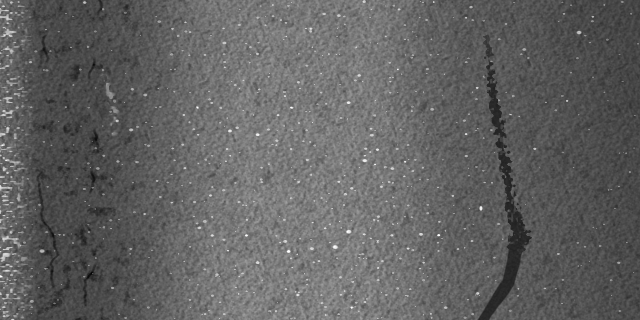
A WebGL 2 fragment shader for this texture:

```glsl
#version 300 es
precision highp float;
// Worn grey asphalt with soft light bands, pale stone chips and a dark tar-filled crack.
uniform vec2 u_resolution;
out vec4 fragColor;

float hash(vec2 p) {
  return fract(sin(dot(p, vec2(127.1, 311.7))) * 43758.545);
}

float noise(vec2 p) {
  vec2 i = floor(p), f = fract(p);
  f = f * f * (3.0 - 2.0 * f);
  return mix(mix(hash(i), hash(i + vec2(1, 0)), f.x),
             mix(hash(i + vec2(0, 1)), hash(i + vec2(1, 1)), f.x), f.y);
}

float fbm(vec2 p) {
  float sum = 0.0, amp = 0.5;
  for (int i = 0; i < 4; i++) {
    sum += amp * noise(p);
    p = p * 2.03 + 17.3;
    amp *= 0.5;
  }
  return sum;
}

float segmentDistance(vec2 p, vec2 a, vec2 b) {
  vec2 ab = b - a;
  return length(p - a - ab * clamp(dot(p - a, ab) / dot(ab, ab), 0.0, 1.0));
}

// Broad vertical bands of light across the road
float roadShade(vec2 p) {
  float s = 0.47 - 0.18 * smoothstep(0.0, 0.14, p.x);
  s += 0.20 * smoothstep(0.25, 0.80, p.x);
  s -= 0.13 * smoothstep(1.10, 1.50, p.x);
  s -= 0.08 * smoothstep(1.50, 2.05, p.x);
  return s + 0.03 * (0.5 - p.y) * smoothstep(0.3, 0.8, p.x);
}

// Stone chips scattered one per cell, most cells being empty
float chips(vec2 p, float cells, float density, float size) {
  vec2 q = p * cells, id = floor(q);
  float rnd = hash(id + cells);
  vec2 offset = fract(q) - 0.3 - 0.4 * vec2(hash(id + 3.7), hash(id + 9.1));
  float radius = size * (0.5 + hash(id + 5.3));
  float d = length(offset * vec2(0.8, 1.1));
  return step(rnd, density) * (1.0 - smoothstep(radius * 0.5, radius * 1.3, d));
}

float crackDistance(vec2 p) {
  vec2 path[8] = vec2[8](vec2(1.520, 0.875), vec2(1.541, 0.714),
    vec2(1.567, 0.557), vec2(1.589, 0.414), vec2(1.624, 0.258),
    vec2(1.608, 0.198), vec2(1.588, 0.115), vec2(1.502, -0.01));
  float d = 9.0;
  for (int i = 0; i < 7; i++) d = min(d, segmentDistance(p, path[i], path[i + 1]));
  return d;
}

void main() {
  vec2 p = gl_FragCoord.xy / u_resolution.y;
  p.x *= 2.0 * u_resolution.y / u_resolution.x;
  float shade = roadShade(p);

  // Raised grain lit from one side, over finer and broader mottling
  vec2 g = p * mat2(0.94, 0.34, -0.34, 0.94);
  float relief = noise(g * 115.0) - noise(g * 115.0 + vec2(0.7, -0.6));
  float fine = noise(g * 210.0 + 40.0) - 0.5;
  float broad = fbm(p * vec2(26.0, 18.0)) - 0.47;
  shade *= 1.0 + 0.22 * relief + 0.24 * fine + 0.14 * broad;
  shade *= 1.0 - 0.16 * smoothstep(0.72, 0.95, noise(g * 75.0 + 8.0));

  // Glittering left verge
  float verge = 1.0 - smoothstep(0.02, 0.13, p.x);
  float glint = smoothstep(0.60, 0.92, noise(p * vec2(85.0, 150.0)));
  shade += verge * (0.38 * glint - 0.06);

  // Pitted worn strip and hairline cracks near the left
  float worn = smoothstep(0.07, 0.16, p.x) * (1.0 - smoothstep(0.3, 0.6, p.x));
  shade -= 0.11 * worn * smoothstep(0.55, 0.75, fbm(p * 38.0 + 5.0));
  for (int i = 0; i < 2; i++) {
    float k = float(i);
    float wander = 0.15 + 0.14 * k + 0.11 * (fbm(vec2(p.y * 9.0, 4.0 + 7.0 * k)) - 0.47);
    float hairline = 1.0 - smoothstep(0.001, 0.007, abs(p.x - wander));
    shade -= 0.12 * hairline * smoothstep(0.4, 0.6, noise(vec2(p.y * 14.0, k + 2.0)));
  }

  // Pale broken scuff
  float scuff = min(segmentDistance(p, vec2(0.324, 0.755), vec2(0.360, 0.665)),
                    segmentDistance(p, vec2(0.360, 0.665), vec2(0.352, 0.59)));
  shade += 0.24 * (1.0 - smoothstep(0.003, 0.021, scuff))
         * smoothstep(0.45, 0.75, noise(p * 95.0 + 3.0));

  // Chips in three sizes, plus two large ones
  float lit = smoothstep(0.4, 0.8, p.x) * (1.0 - smoothstep(1.2, 1.7, p.x));
  shade += 0.26 * chips(p, 85.0, 0.03 + 0.04 * lit, 0.25);
  shade += 0.34 * chips(p + 0.37, 48.0, 0.012 + 0.025 * lit, 0.17);
  shade += 0.45 * chips(p + 0.71, 22.0, 0.02 + 0.025 * lit, 0.10);
  float stone = min(length((p - vec2(1.140, 0.498)) * vec2(0.8, 1.2)),
                    length((p - vec2(1.503, 0.349)) * vec2(1.2, 0.8)));
  shade = mix(shade, 0.93, 1.0 - smoothstep(0.003, 0.008, stone));

  // Tar: ragged and grainy above, solid and smooth below
  float ragged = smoothstep(0.18, 0.27, p.y);
  float width = mix(0.020, 0.013, smoothstep(0.2, 0.45, p.y));
  width = mix(width, 0.008, smoothstep(0.6, 0.87, p.y));
  width -= 0.005 * (1.0 - smoothstep(0.0, 0.12, p.y));
  width += 0.010 * exp(-pow((p.y - 0.26) / 0.04, 2.0));
  float fray = noise(p * 105.0 + 11.0) - 0.5;
  float edge = crackDistance(p) - width + ragged * 0.026 * fray + 0.003 * (noise(p * 40.0) - 0.5);
  float tar = 1.0 - smoothstep(-0.003, 0.003, edge);
  tar *= 1.0 - 0.55 * ragged * smoothstep(0.62, 0.85, noise(p * 120.0 + 31.0));
  tar *= 1.0 - 0.35 * smoothstep(0.72, 0.88, p.y);
  shade = mix(shade, 0.155 + 0.04 * fine + 0.03 * ragged * relief, tar);

  fragColor = vec4(vec3(clamp(shade, 0.0, 1.0)), 1.0);
}
```
